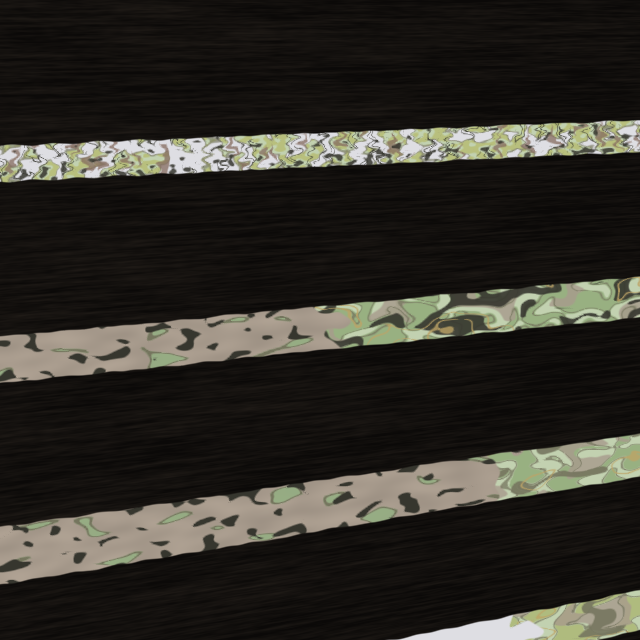
Write a Shadertoy shader that draws this pattern.

```glsl
const float LAST_GAP = 3.0;
const vec2 FIRST_TOP = vec2(0.772, 0.8125);    // heights at left and right side
const vec2 FIRST_BOTTOM = vec2(0.716, 0.763);
const vec2 TOP_STEP = vec2(0.298, 0.245);      // drop from one gap to the next
const vec2 BOTTOM_STEP = vec2(0.315, 0.264);
const vec2 BOTTOM_BEND = vec2(0.0, 0.005);
const float EDGE_WOBBLE = 0.0035;
const vec4 FOLIAGE_START = vec4(0.0, 0.52, 0.78, 0.82);

const vec3 WOOD_DARK = vec3(0.043, 0.036, 0.031);
const vec3 WOOD_LIGHT = vec3(0.150, 0.128, 0.108);
const vec3 TAUPE = vec3(0.655, 0.605, 0.550);
const vec3 SKY = vec3(0.87, 0.87, 0.89);
const vec3 SHADOW = vec3(0.21, 0.21, 0.18);
const vec3 OLIVE = vec3(0.46, 0.46, 0.37);
const vec3 LEAF = vec3(0.58, 0.68, 0.51);
const vec3 PALE_LEAF = vec3(0.76, 0.82, 0.69);
const vec3 LIME = vec3(0.72, 0.75, 0.49);
const vec3 OCHRE = vec3(0.74, 0.64, 0.40);
const vec3 BARK = vec3(0.52, 0.42, 0.37);

vec2 gradient(vec2 cell) {
    vec3 h = fract(cell.xyx * vec3(0.1031, 0.1030, 0.0973));
    h += dot(h, h.yzx + 33.33);
    float angle = 6.2832 * fract((h.x + h.y) * h.z);
    return vec2(cos(angle), sin(angle));
}

float noise(vec2 p) {
    vec2 i = floor(p), f = p - i;
    vec2 u = f * f * f * (f * (f * 6.0 - 15.0) + 10.0);
    vec2 e = vec2(1.0, 0.0);
    float low = mix(dot(gradient(i), f), dot(gradient(i + e), f - e), u.x);
    float high = mix(dot(gradient(i + e.yx), f - e.yx),
                     dot(gradient(i + 1.0), f - 1.0), u.x);
    return mix(low, high, u.y);
}

// Antialiased masks: above a level, and along a contour
float above(float value, float level) {
    float w = max(fwidth(value), 1e-4);
    return smoothstep(-w, w, value - level);
}

float contour(float value, float width) {
    return 1.0 - above(abs(value), width);
}

vec3 wood(vec2 grainPos) {
    float grain = noise(grainPos * vec2(6.0, 48.0))
                + 0.7 * noise(grainPos * vec2(17.0, 85.0) + 7.0)
                + 0.5 * noise(grainPos * vec2(45.0, 120.0) + 19.0);
    float patches = noise(grainPos * vec2(3.0, 4.0) + 41.0);
    float light = 0.30 + 0.42 * grain + 0.22 * patches - 0.10 * grainPos.x;
    return mix(WOOD_DARK, WOOD_LIGHT, clamp(light, 0.0, 1.0));
}

// Warped, marbled leaves with dark hollows and thin veins
vec3 foliage(vec2 p, float row) {
    vec2 q = p * vec2(24.0, 42.0) + row * 17.0;
    q += 1.3 * vec2(noise(q * 0.8 + 3.0), noise(q * 0.8 + 31.0));
    float blobs = noise(q);
    float hollows = noise(q * vec2(0.7, 0.9) + 53.0);
    float tint = noise(q * 0.6 + 71.0);
    vec3 leaf = mix(LEAF, LIME, row > 2.5 ? 0.75 : 0.12);
    vec3 c = mix(leaf, PALE_LEAF, above(blobs, row > 1.5 ? -0.03 : 0.12));
    c = mix(c, TAUPE, 0.8 * above(tint, 0.22));
    c = mix(c, OLIVE, 0.75 * contour(blobs - 0.02, 0.035));
    c = mix(c, row < 1.5 ? SHADOW : OLIVE, 0.9 * above(hollows, row < 1.5 ? 0.17 : 0.26));
    return mix(c, OCHRE, 0.8 * contour(tint + 0.24, 0.025));
}

// Smooth ground with dark flecks and green tufts, denser near the slats
vec3 ground(vec2 p, float across, float row) {
    vec2 q = p * vec2(29.0, 58.0) + row * 23.0;
    q += 0.5 * noise(q * 0.7 + 11.0);
    float rim = abs(across - 0.5);
    float flecks = noise(q) + 0.35 * rim;
    float tufts = noise(q * vec2(0.45, 0.7) + 37.0) + 0.25 * rim;
    vec3 c = TAUPE * (1.0 + 0.10 * noise(p * vec2(16.0, 45.0)));
    c = mix(c, LEAF, 0.9 * above(tufts, 0.41));
    c = mix(c, OLIVE, contour(tufts - 0.43, 0.025));
    return mix(c, SHADOW, above(flecks, 0.36));
}

// Bright sky broken by upright trunks and yellow-green leaves
vec3 trees(vec2 p, float across) {
    vec2 q = vec2(p.x * 38.0, across * 1.8);
    q.x += 0.7 * noise(vec2(p.x * 45.0, across * 5.0));
    float leaves = noise(q) + 0.30 * noise(vec2(p.x * 9.0, 2.5));
    float trunks = noise(vec2(q.x * 1.7, across * 1.2 + 27.0));
    float chips = noise(vec2(p.x * 65.0, across * 5.0 + 61.0));
    vec3 c = mix(SKY, mix(LIME, PALE_LEAF, above(chips, 0.0)), above(leaves, 0.02));
    c = mix(c, OLIVE, 0.65 * contour(leaves - 0.02, 0.035));
    c = mix(c, BARK, 0.75 * above(trunks, 0.30));
    c = mix(c, SHADOW, 0.8 * contour(trunks + 0.22, 0.025));
    return mix(c, SHADOW, 0.85 * above(chips - 0.25 * across, 0.20));
}

void mainImage(out vec4 fragColor, in vec2 fragCoord) {
    vec2 uv = fragCoord / iResolution.xy;
    float pixel = 1.0 / iResolution.y;

    // Fanned slat coordinate: whole numbers lie on the gap centres
    vec2 centre = 0.5 * (FIRST_TOP + FIRST_BOTTOM);
    vec2 spacing = 0.5 * (TOP_STEP + BOTTOM_STEP);
    float slat = (mix(centre.x, centre.y, uv.x) - uv.y) / mix(spacing.x, spacing.y, uv.x);
    float row = clamp(floor(slat + 0.5), 0.0, LAST_GAP);

    vec2 tops = FIRST_TOP - row * TOP_STEP;
    vec2 bottoms = FIRST_BOTTOM - row * BOTTOM_STEP + row * row * BOTTOM_BEND;
    float top = mix(tops.x, tops.y, uv.x);
    float bottom = mix(bottoms.x, bottoms.y, uv.x);
    float across = (uv.y - bottom) / (top - bottom);
    float wobble = EDGE_WOBBLE * noise(vec2(uv.x * 30.0, slat * 2.0));
    float inside = min(top - uv.y, uv.y - bottom) + wobble;

    // View through the gap, leaves taking over towards the right
    vec2 p = vec2(uv.x, uv.y - bottom);
    vec3 base = row > 2.5 ? SKY : ground(p, across, row);
    float border = uv.x + 0.09 * noise(vec2(uv.x * 22.0, across * 2.5 + row * 9.0));
    vec3 view = mix(base, foliage(p, row), above(border, FOLIAGE_START[int(row)]));
    if (row < 0.5) view = trees(p, across);

    vec3 color = mix(wood(vec2(uv.x, slat)), view, smoothstep(-pixel, pixel, inside));
    fragColor = vec4(color, 1.0);
}
```
